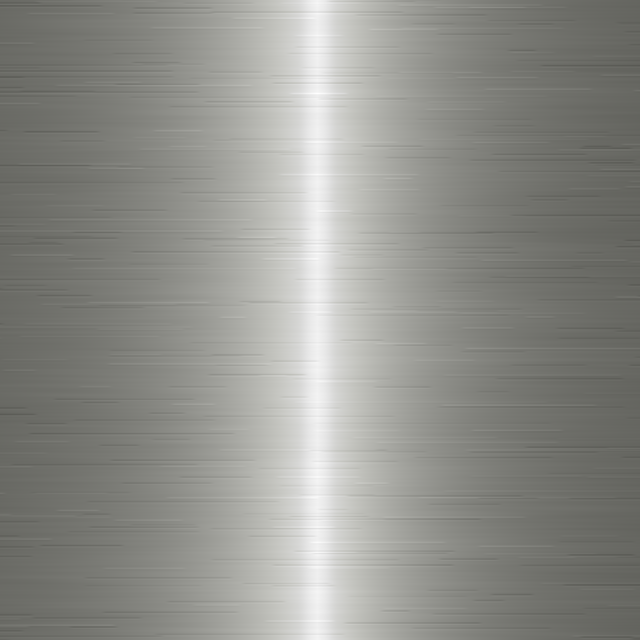
Write a WebGL 2 fragment shader that draws this texture.

```glsl
#version 300 es
precision highp float;
// Brushed steel: a vertical highlight over fine horizontal grain and scratches.

uniform vec2 u_resolution;
out vec4 outColor;

// Highlight profile, in canvas widths
const float HIGHLIGHT_X = 0.496;
const float FALLOFF_LEFT = 0.215;
const float FALLOFF_RIGHT = 0.190;
const float EDGE_LEVEL = 0.358;
const float HIGHLIGHT_GAIN = 0.550;
const float CORE_HALF_WIDTH = 0.020;
const float CORE_GAIN = 0.035;
const float WAVINESS = 0.09;

// Brushed surface
const float GRAIN_GAIN = 0.022;
const float BAND_GAIN = 0.014;
const int SCRATCH_LAYERS = 4;
const float SCRATCH_ROWS = 120.0;
const float SCRATCH_HALF_WIDTH = 0.0010;
const float SCRATCH_DENSITY = 0.17;
const float SCRATCH_GAIN = 0.060;

const vec3 STEEL_TINT = vec3(0.001, 0.003, -0.018);

float hash(vec2 p) {
  vec3 q = fract(vec3(p.xyx) * 0.1031);
  q += dot(q, q.yzx + 33.33);
  return fract((q.x + q.y) * q.z);
}

vec2 gradient(vec2 cell) {
  float angle = 6.28319 * hash(cell);
  return vec2(cos(angle), sin(angle));
}

// Gradient noise, roughly -0.7 to 0.7
float noise(vec2 p) {
  vec2 cell = floor(p), f = p - cell;
  vec2 u = f * f * f * (f * (f * 6.0 - 15.0) + 10.0);
  vec2 e = vec2(0.0, 1.0);
  float low = mix(dot(gradient(cell), f),
                  dot(gradient(cell + e.yx), f - e.yx), u.x);
  float high = mix(dot(gradient(cell + e.xy), f - e.xy),
                   dot(gradient(cell + e.yy), f - e.yy), u.x);
  return mix(low, high, u.y);
}

// Steep exponential falloff on both sides of a narrow bright core
float highlight(vec2 uv) {
  float dx = uv.x - HIGHLIGHT_X;
  float falloff = dx < 0.0 ? FALLOFF_LEFT : FALLOFF_RIGHT;
  float wave = noise(vec2(dx < 0.0 ? 3.5 : 9.5, uv.y * 7.0));
  falloff *= 1.0 + WAVINESS * wave;
  float core = 1.0 - smoothstep(0.4, 1.6, abs(dx) / CORE_HALF_WIDTH);
  return EDGE_LEVEL + HIGHLIGHT_GAIN * exp(-abs(dx) / falloff)
       + CORE_GAIN * core;
}

// Continuous grain, stretched along x
float grain(vec2 uv) {
  float fine = noise(uv * vec2(5.0, 230.0));
  float medium = noise(uv * vec2(3.0, 95.0) + 40.0);
  float bands = noise(uv * vec2(1.2, 24.0) + 80.0);
  return GRAIN_GAIN * (0.6 * fine + 0.5 * medium) + BAND_GAIN * bands;
}

// One sparse layer of dashes: dark or light, with a faint opposite lip
float scratchLayer(vec2 uv, float layer, float pixel) {
  float y = uv.y * SCRATCH_ROWS + layer * 0.27;
  float row = floor(y);
  float cellLength = 0.16 + 0.09 * layer;
  float x = uv.x / cellLength + hash(vec2(row, layer + 7.0));
  vec2 id = vec2(floor(x) + 31.0 * layer, row);
  float present = step(hash(id + 3.0), SCRATCH_DENSITY);

  float halfLength = mix(0.15, 0.48, hash(id + 11.0)) * cellLength;
  float along = abs(fract(x) - 0.5) * cellLength;
  float ends = 1.0 - smoothstep(halfLength - 0.012, halfLength, along);

  float offset = (fract(y) - mix(0.4, 0.6, hash(id + 19.0))) / SCRATCH_ROWS;
  float soft = max(pixel, 0.0012);
  float line = 1.0 - smoothstep(0.0, SCRATCH_HALF_WIDTH + soft, abs(offset));
  float lip = 1.0 - smoothstep(0.0, SCRATCH_HALF_WIDTH + soft,
                               abs(offset + 2.0 * SCRATCH_HALF_WIDTH));
  float tone = hash(id + 23.0) < 0.6 ? -1.0 : 0.8;
  float strength = mix(0.35, 1.0, hash(id + 29.0));
  return present * ends * strength * tone * (line - 0.45 * lip);
}

float scratches(vec2 uv, float pixel) {
  float sum = 0.0;
  for (int i = 0; i < SCRATCH_LAYERS; i++) {
    sum += scratchLayer(uv, float(i), pixel);
  }
  return SCRATCH_GAIN * sum;
}

void main() {
  vec2 uv = gl_FragCoord.xy / u_resolution;
  float pixel = 1.0 / u_resolution.y;

  float light = highlight(uv);
  light += grain(uv) + scratches(uv, pixel) * mix(0.75, 1.1, light);

  // The warm-grey tint fades out toward the white core
  vec3 color = vec3(light) + STEEL_TINT * (1.0 - smoothstep(0.74, 0.90, light));
  outColor = vec4(clamp(color, 0.0, 1.0), 1.0);
}
```
